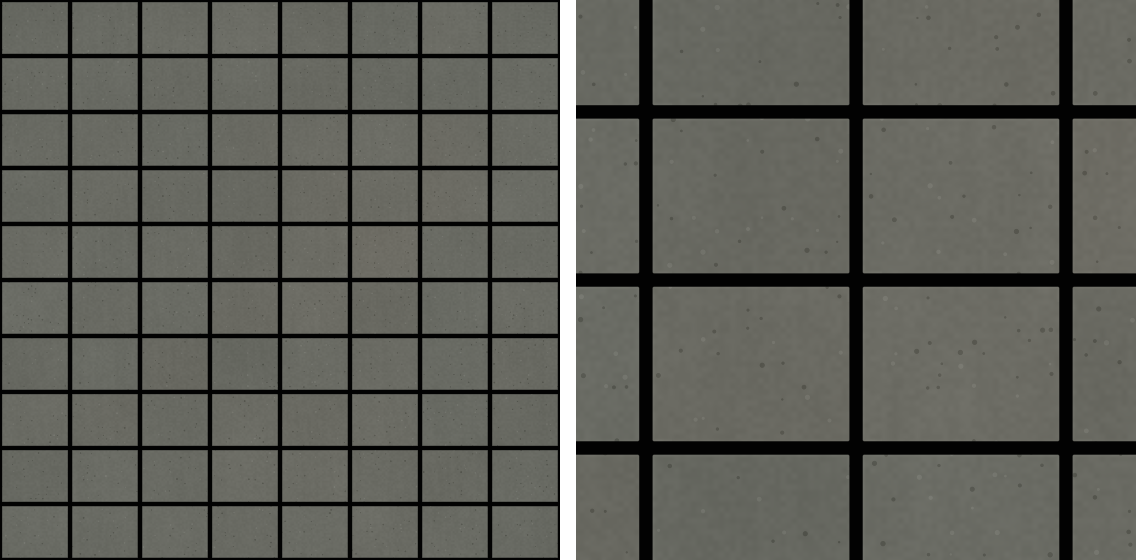
Left: the whole. Right: its middle third, enlarged.
A WebGL 2 fragment shader for this pattern:

```glsl
#version 300 es
precision highp float;

uniform vec2 u_resolution;
out vec4 fragColor;

// Layout, in canvas units
const vec2 TILE_COUNT = vec2(8.0, 10.0);
const float JOINT_WIDTH = 0.0080;
const float JOINT_JITTER = 0.0005;
const float CORNER_RADIUS = 0.0010;
const float RIM_WIDTH = 0.0018;

// Colours
const vec3 JOINT_COLOR = vec3(0.008, 0.009, 0.008);
const vec3 TILE_COLOR = vec3(0.411, 0.418, 0.389);
const vec3 WARM_SHIFT = vec3(0.010, -0.004, -0.008);

// Strength of the wear
const float TILE_VARIATION = 0.014;
const float CLOUD_AMOUNT = 0.030;
const float STREAK_AMOUNT = 0.010;
const float GRAIN_AMOUNT = 0.024;
const float RIM_LIGHT = 0.022;
const float SPECK_GRID = 150.0;
const float SPECK_DENSITY = 0.10;
const float SPECK_AMOUNT = 0.075;

float hash(vec2 p) {
    return fract(sin(dot(p, vec2(127.1, 311.7))) * 43758.5453);
}

// Value noise that wraps after a whole number of cells
float wrapNoise(vec2 uv, vec2 period) {
    vec2 p = uv * period;
    vec2 i = floor(p);
    vec2 f = fract(p);
    f = f * f * (3.0 - 2.0 * f);
    vec2 a = mod(i, period);
    vec2 b = mod(i + 1.0, period);
    return mix(mix(hash(a), hash(vec2(b.x, a.y)), f.x),
               mix(hash(vec2(a.x, b.y)), hash(b), f.x), f.y);
}

float clouds(vec2 uv) {
    float sum = 0.0;
    float weight = 0.5;
    vec2 period = vec2(9.0, 11.0);
    for (int i = 0; i < 4; i++) {
        sum += weight * wrapNoise(uv, period);
        period *= 2.0;
        weight *= 0.5;
    }
    return sum / 0.9375 - 0.5;
}

float boxDistance(vec2 p, vec2 halfSize, float radius) {
    vec2 q = abs(p) - halfSize + radius;
    return length(max(q, 0.0)) + min(max(q.x, q.y), 0.0) - radius;
}

// Small pits (negative) and pale grains (positive), one per cell at most
float specks(vec2 uv, float pixel) {
    vec2 p = uv * SPECK_GRID;
    vec2 cell = mod(floor(p), SPECK_GRID);
    vec2 center = 0.3 + 0.4 * vec2(hash(cell + 17.3), hash(cell + 41.9));
    float radius = mix(0.10, 0.24, hash(cell + 63.1));
    float soft = max(pixel * SPECK_GRID * 0.5, 0.05);
    float dotMask = 1.0 - smoothstep(radius - soft, radius + soft, length(fract(p) - center));
    float present = step(1.0 - SPECK_DENSITY, hash(cell + 5.7));
    float tone = hash(cell + 88.2) < 0.7 ? -1.0 : 0.6;
    return dotMask * present * tone;
}

void main() {
    vec2 uv = gl_FragCoord.xy / u_resolution;
    float pixel = 1.0 / min(u_resolution.x, u_resolution.y);

    // Tile cell and distance to its edge
    vec2 tile = floor(uv * TILE_COUNT);
    vec2 local = (fract(uv * TILE_COUNT) - 0.5) / TILE_COUNT;
    vec2 jitter = vec2(hash(vec2(tile.x, 3.0)), hash(vec2(7.0, tile.y))) - 0.5;
    vec2 halfSize = 0.5 / TILE_COUNT - 0.5 * (JOINT_WIDTH + JOINT_JITTER * jitter);
    float edge = boxDistance(local, halfSize, CORNER_RADIUS);

    // Tone of each tile
    float shade = TILE_VARIATION * (hash(tile + 11.0) - 0.5);
    float warmth = hash(tile + 29.0) * wrapNoise(uv, vec2(3.0));

    // Mottling, faint streaks and fine grain
    shade += CLOUD_AMOUNT * clouds(uv);
    shade += STREAK_AMOUNT * (wrapNoise(uv, vec2(90.0, 14.0)) - 0.5);
    shade += GRAIN_AMOUNT * (wrapNoise(uv, vec2(300.0)) - 0.5);
    shade += SPECK_AMOUNT * specks(uv, pixel);

    // Pale rim, strongest on the left and top
    float rim = 1.0 - smoothstep(0.0, RIM_WIDTH, -edge - 0.5 * pixel);
    float lit = step(0.0, max(-local.x / halfSize.x, local.y / halfSize.y) - 0.8);
    shade += RIM_LIGHT * rim * mix(0.3, 1.0, lit);

    vec3 tileColor = TILE_COLOR + WARM_SHIFT * warmth + shade;
    float cover = 1.0 - smoothstep(-0.75 * pixel, 0.75 * pixel, edge);
    fragColor = vec4(mix(JOINT_COLOR, tileColor, cover), 1.0);
}
```
